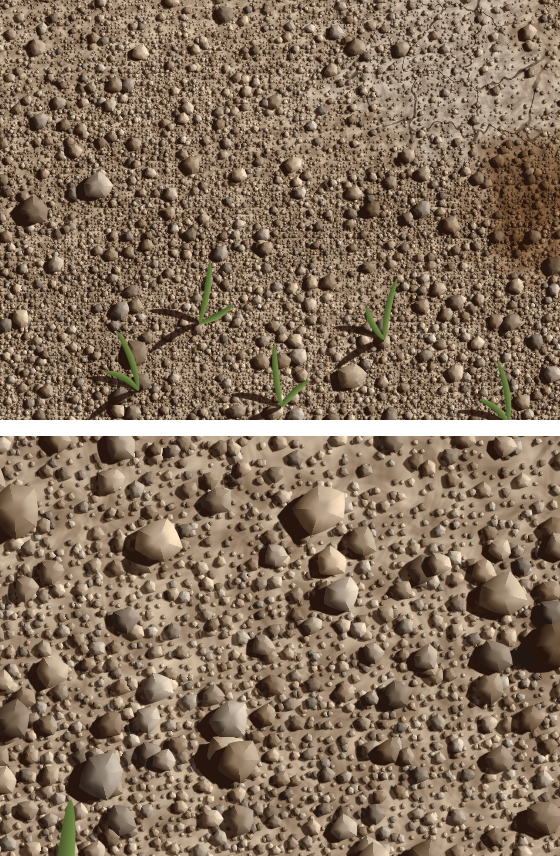
Top: the whole. Bottom: its middle third, enlarged.
A WebGL 2 fragment shader for this texture:

```glsl
#version 300 es
precision highp float;
// Dry stony soil in low sunlight, with a pale cracked crust and a few sprouts.
// Stones are jittered cells from grit up to cobbles, each a faceted dome with
// its own shadow; one tone value is finally mapped through an earth ramp.
uniform vec2 u_resolution;
out vec4 fragColor;

const vec3 SHADOW = vec3(0.15, 0.08, 0.05), UMBER = vec3(0.36, 0.27, 0.19);
const vec3 EARTH = vec3(0.51, 0.42, 0.32), SAND = vec3(0.63, 0.53, 0.44);
const vec3 BONE = vec3(0.76, 0.68, 0.58), LEAF = vec3(0.40, 0.49, 0.24);
const vec3 SUN = vec3(0.74, 0.34, 0.58);
const vec2 SUN_FLAT = vec2(0.91, 0.41);
const vec2 CRUST_CENTRE = vec2(1.08, 0.80), DAMP_CENTRE = vec2(1.27, 0.52);
const float GROUND_TONE = 0.60, CONTRAST = 1.2, BLACK_CUT = 0.035;
const float FINEST_GRIT = 125.0;   // cells per canvas height
const float SIZE_STEP = 0.57;      // cell frequency ratio between layers
const int STONE_LAYERS = 5, SPROUTS = 5;

vec3 hash3(vec2 c) {
  vec3 q = fract(c.xyx * vec3(0.1031, 0.1030, 0.0973));
  q += dot(q, q.yxz + 33.33);
  return fract((q.xxy + q.yzz) * q.zyx);
}
// Layered, warped sines, roughly -1..1.
float waves(vec2 p) {
  float sum = 0.0, amp = 0.6;
  for (int i = 0; i < 4; i++) {
    p = mat2(1.5, 1.1, -1.1, 1.5) * p + 0.8 * sin(p.yx) + 1.7;
    sum += amp * sin(p.x) * sin(p.y);
    amp *= 0.7;
  }
  return sum;
}
float crustBlob(vec2 p) { return 1.0 - length(p - CRUST_CENTRE) / 0.38; }
// Share of cells that hold a stone, relative to the layer.
float gravel(vec2 p) {
  float drift = sin(p.x * 7.0 + 2.0 * sin(p.y * 5.0)) * sin(p.y * 9.0 + p.x * 3.0);
  return 1.0 + 0.3 * drift - 0.5 * (p.y - 0.5) - 0.5 * clamp(crustBlob(p) * 2.0, 0.0, 1.0);
}
// Gap between the two nearest cell points: zero along cell borders.
float cellEdge(vec2 p) {
  vec2 nearest = vec2(9.0);
  for (int k = 0; k < 9; k++) {
    vec2 c = floor(p) + vec2(k % 3, k / 3) - 1.0;
    float d = length(p - c - hash3(c).xy);
    nearest = d < nearest.x ? vec2(d, nearest.x) : vec2(nearest.x, min(nearest.y, d));
  }
  return nearest.y - nearest.x;
}
// Rounded polygon: xy the facing of the nearest side, z distance from centre.
vec3 facet(vec2 v, vec3 h) {
  vec3 best = vec3(0.0);
  for (int i = 0; i < 5; i++) {
    float a = 1.257 * (float(i) + 0.5 * fract(h.z * 9.0 + 0.37 * float(i))) + 6.283 * h.x;
    vec2 dir = vec2(cos(a), sin(a));
    float d = dot(v, dir) / (0.75 + 0.35 * fract(h.y * 7.0 + 0.618 * float(i)));
    if (d > best.z) best = vec3(dir, d);
  }
  return vec3(best.xy, mix(length(v), best.z, 0.65));
}
// One size of stones; soil holds tone (x) and greyness (y).
vec2 scatterStones(vec2 soil, vec2 p, float freq, float density, float depth) {
  vec2 q = p * freq + freq, stone = soil;
  float aa = freq / u_resolution.y, shade = 0.0, cover = 0.0, top = -1.0;
  for (int k = 0; k < 9; k++) {
    vec2 c = floor(q) + vec2(k % 3, k / 3) - 1.0;
    vec3 h = hash3(c), g = hash3(c + 71.7);
    if (h.z > density * gravel(c / freq - 1.0)) continue;
    vec2 v = q - c - mix(vec2(0.2), vec2(0.8), h.xy);
    float r = mix(0.2, 0.48, g.x * g.x);
    vec3 f = facet(v, g);
    float d = f.z / r;
    // Sweep the outline away from the sun for the shadow.
    float slide = clamp(-dot(v, SUN_FLAT), 0.0, r * 0.75);
    float gap = facet(v + SUN_FLAT * slide, g).z - r * 0.92;
    shade = max(shade, 1.0 - smoothstep(-aa, aa, gap));
    float inside = 1.0 - smoothstep(-0.7 * aa, 0.7 * aa, f.z - r);
    cover = max(cover, inside);
    if (inside > 0.0 && 1.0 - d > top) {
      top = 1.0 - d;
      vec2 tilt = (0.45 * v / r + 0.4 * f.xy * smoothstep(0.2, 0.6, d)) * (0.5 + 0.5 * d);
      vec3 n = normalize(vec3(tilt, sqrt(max(1.0 - dot(tilt, tilt), 0.06))));
      stone = vec2(mix(0.50, 0.74, g.y) * (0.36 + 0.84 * max(dot(n, SUN), 0.0)), 0.4 * g.z * g.z);
    }
  }
  soil.x *= 1.0 - depth * shade;
  return mix(soil, stone, cover);
}
// Tapered blade: x coverage, y signed position across.
vec2 blade(vec2 v, vec2 tip, float bend, float halfWidth) {
  float t = dot(v, tip) / dot(tip, tip), px = 0.8 / u_resolution.y;
  float side = (v.x * tip.y - v.y * tip.x) / length(tip) - bend * t * (1.0 - t);
  float w = halfWidth * sqrt(max(4.0 * t * (1.0 - t), 0.0));
  float inside = 1.0 - smoothstep(-px, px, abs(side) - w);
  return vec2(inside * step(0.0, t) * step(t, 1.0), side / halfWidth);
}
float ramp(float a, float b, float t) { return clamp((t - a) / (b - a), 0.0, 1.0); }
vec3 earthColour(float t) {
  vec3 c = mix(mix(SHADOW, UMBER, ramp(0.15, 0.36, t)), EARTH, ramp(0.36, 0.51, t));
  c = mix(mix(c, SAND, ramp(0.51, 0.63, t)), BONE, ramp(0.63, 0.76, t));
  return c * max(1.0, t / 0.76);
}
void main() {
  vec2 p = gl_FragCoord.xy / u_resolution.y;
  float stain = waves(p * 3.0), mottle = waves(p * 11.0), grain = waves(p * 48.0);
  float crust = smoothstep(0.0, 0.6, crustBlob(p) + 0.35 * stain + 0.25 * mottle);
  float damp = smoothstep(0.1, 0.8, 1.0 - length(p - DAMP_CENTRE) / 0.24 + 0.3 * mottle);
  // Ground, crust and cracks
  vec2 soil = vec2(GROUND_TONE + 0.07 * grain, 0.0) + crust * vec2(0.04, 0.25);
  soil.x -= 0.3 * crust * (1.0 - smoothstep(0.01, 0.05, cellEdge(p * 7.0 + 0.2 * mottle)));
  // Grit first, cobbles last
  for (int i = 0; i < STONE_LAYERS; i++) {
    float k = float(i) / float(STONE_LAYERS - 1), freq = FINEST_GRIT * pow(SIZE_STEP, float(i));
    soil = scatterStones(soil, p, freq, mix(0.95, 0.10, k), mix(0.45, 0.85, k));
  }
  soil.x = soil.x * CONTRAST - BLACK_CUT + 0.04 * stain + 0.035 * mottle + 0.05 * grain;
  vec3 col = earthColour(soil.x * (1.0 - 0.38 * damp));
  col = mix(col, vec3(dot(col, vec3(0.35, 0.45, 0.2))), soil.y);
  col *= mix(vec3(1.0), vec3(1.06, 0.95, 0.82), damp);
  // Sprouts: a long and a short blade per root, shadows to the left
  for (int n = 0; n < SPROUTS * 2; n++) {
    float f = float(n / 2), small = float(n % 2);
    vec3 h = hash3(vec2(f, 5.0));
    vec2 v = p - vec2(0.33 + 0.12 * f + 0.025 * f * f, 0.07 + 0.18 * mod(f, 2.0) - 0.02 * f);
    float lean = 0.9 * (h.x - 0.5) + small * (h.z > 0.5 ? 0.9 : -0.7);
    vec2 tip = vec2(sin(lean), cos(lean)) * mix(0.15, 0.09, small);
    col = mix(col, SHADOW, 0.85 * blade(v, vec2(-0.12, 0.1 * small - 0.07), 0.03, 0.008).x);
    vec2 b = blade(v, tip, 0.08 * (h.y - 0.5), 0.0075);
    col = mix(col, LEAF * (0.95 + 0.3 * b.y), b.x);
  }
  fragColor = vec4(clamp(col, 0.0, 1.0), 1.0);
}
```
